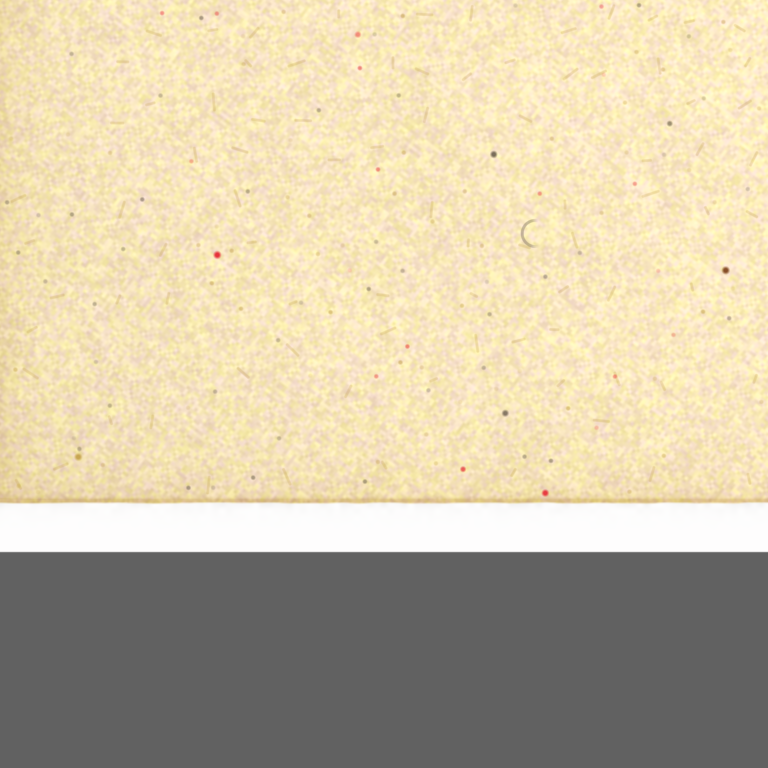
Reproduce this texture procedurally as a Shadertoy shader.

```glsl
// Grainy cream paper with specks and fibres, above a white margin and a grey band.

const float PAPER_EDGE = 0.345;
const float BAND_EDGE = 0.2812;
const float GRAIN_CELLS = 190.0;
const float FLECK_CELLS = 26.0;
const float FIBRE_CELLS = 17.0;

const vec3 BAND_GREY = vec3(0.38);
const vec3 MARGIN_WHITE = vec3(0.995, 0.993, 0.992);
const vec3 PAPER_ROSE = vec3(0.963, 0.867, 0.81);
const vec3 PAPER_YELLOW = vec3(0.985, 0.945, 0.655);
const vec3 SHADE_TINT = vec3(0.89, 0.84, 0.71);
const vec3 RED_INK = vec3(0.90, 0.16, 0.20);
const vec3 BROWN_INK = vec3(0.50, 0.27, 0.12);
const vec3 GREY_INK = vec3(0.42, 0.37, 0.31);
const vec3 OCHRE_INK = vec3(0.76, 0.62, 0.28);

float hash(vec2 p) {
    vec3 q = fract(vec3(p.xyx) * 0.1031);
    q += dot(q, q.yzx + 33.33);
    return fract((q.x + q.y) * q.z);
}

vec2 hash2(vec2 p) {
    return vec2(hash(p), hash(p + 71.7));
}

float valueNoise(vec2 p) {
    vec2 cell = floor(p);
    vec2 f = fract(p);
    f = f * f * (3.0 - 2.0 * f);
    float low = mix(hash(cell), hash(cell + vec2(1, 0)), f.x);
    float high = mix(hash(cell + vec2(0, 1)), hash(cell + vec2(1, 1)), f.x);
    return mix(low, high, f.y);
}

float segmentDistance(vec2 p, vec2 halfSpan) {
    float t = clamp(dot(p, halfSpan) / dot(halfSpan, halfSpan), -1.0, 1.0);
    return length(p - halfSpan * t);
}

void addSpeck(inout vec3 col, vec2 uv, vec2 centre, float radius, vec3 ink, float strength) {
    float d = length(uv - centre);
    col = mix(col, ink, strength * (1.0 - smoothstep(0.25 * radius, radius, d)));
}

// Small dots, one candidate per cell, kept inside their cell
void addFlecks(inout vec3 col, vec2 uv) {
    vec2 cell = floor(uv * FLECK_CELLS);
    vec2 centre = (cell + 0.15 + 0.7 * hash2(cell + 5.0)) / FLECK_CELLS;
    float kind = hash(cell + 19.0);
    vec3 ink = kind < 0.2 ? RED_INK : (kind < 0.6 ? GREY_INK : OCHRE_INK);
    float strength = 0.4 * step(0.72, hash(cell + 43.0)) * (0.4 + hash(cell + 57.0));
    addSpeck(col, uv, centre, 0.0042, ink, strength);
}

// Short, faint strokes in random directions
void addFibres(inout vec3 col, vec2 uv) {
    vec2 cell = floor(uv * FIBRE_CELLS);
    vec2 centre = (cell + 0.25 + 0.5 * hash2(cell + 11.0)) / FIBRE_CELLS;
    float angle = 6.2832 * hash(cell + 29.0);
    vec2 halfSpan = mix(0.004, 0.011, hash(cell + 37.0)) * vec2(cos(angle), sin(angle));
    float d = segmentDistance(uv - centre, halfSpan);
    float strength = 0.28 * step(0.55, hash(cell + 83.0));
    col = mix(col, OCHRE_INK, strength * (1.0 - smoothstep(0.0005, 0.003, d)));
}

vec3 paper(vec2 uv) {
    // Grain: diagonal lattice for the hue, finer one for the lightness
    vec2 diagonal = mat2(0.8, 0.6, -0.6, 0.8) * uv;
    float hue = valueNoise(diagonal * GRAIN_CELLS + 40.0);
    float light = valueNoise(diagonal.yx * GRAIN_CELLS * 1.25 + 400.0);
    float clump = valueNoise(uv * GRAIN_CELLS * 0.4 + 90.0);
    float mottle = valueNoise(uv * 9.0 + 7.0);
    float tone = 0.46 + 0.85 * (hue - 0.5) + 0.15 * (clump - 0.5);
    vec3 col = mix(PAPER_ROSE, PAPER_YELLOW, clamp(tone, 0.0, 1.0));
    col += (light - 0.5) * vec3(0.08, 0.09, 0.12);
    col += (clump - 0.5) * vec3(0.03, 0.035, 0.05) + 0.012 * (mottle - 0.5);

    // Light falls from the upper right; the left and lower rims are darker
    col += 0.028 * (uv.x + 0.6 * uv.y - 0.85);
    float rise = uv.y - PAPER_EDGE;
    float shade = 0.35 * exp(-uv.x / 0.035) + 0.35 * exp(-rise / 0.035);
    shade += 0.75 * exp(-pow((rise - 0.003) / 0.0035, 2.0));
    col *= mix(vec3(1), SHADE_TINT, min(shade, 1.0));

    addFibres(col, uv);
    addFlecks(col, uv);

    // Curled fibre, open on its right side
    vec2 curl = uv - vec2(0.697, 0.696);
    float arc = 1.0 - smoothstep(0.0008, 0.003, abs(length(curl) - 0.017));
    col = mix(col, GREY_INK, 0.38 * arc * smoothstep(0.005, -0.006, curl.x));

    // Prominent specks
    addSpeck(col, uv, vec2(0.283, 0.668), 0.0065, RED_INK, 0.95);
    addSpeck(col, uv, vec2(0.710, 0.358), 0.0060, RED_INK, 0.90);
    addSpeck(col, uv, vec2(0.603, 0.389), 0.0050, RED_INK, 0.70);
    addSpeck(col, uv, vec2(0.466, 0.955), 0.0055, RED_INK, 0.50);
    addSpeck(col, uv, vec2(0.945, 0.648), 0.0065, BROWN_INK, 0.95);
    addSpeck(col, uv, vec2(0.643, 0.799), 0.0060, GREY_INK, 0.90);
    addSpeck(col, uv, vec2(0.658, 0.462), 0.0058, GREY_INK, 0.80);
    addSpeck(col, uv, vec2(0.872, 0.839), 0.0050, GREY_INK, 0.65);
    addSpeck(col, uv, vec2(0.102, 0.405), 0.0065, OCHRE_INK, 0.90);
    return col;
}

void mainImage(out vec4 fragColor, in vec2 fragCoord) {
    vec2 uv = fragCoord / iResolution.xy;
    float pixel = 1.0 / iResolution.y;
    float dust = valueNoise(uv * GRAIN_CELLS * 0.6);
    vec3 margin = MARGIN_WHITE - 0.05 * dust * exp(-max(PAPER_EDGE - uv.y, 0.0) / 0.009);
    float wobble = 0.0015 * (valueNoise(vec2(uv.x * 45.0, 3.0)) - 0.5);
    float onPaper = smoothstep(-0.002, 0.002, uv.y - PAPER_EDGE - wobble);
    vec3 col = mix(margin, paper(uv), onPaper);
    col = mix(BAND_GREY, col, smoothstep(-pixel, pixel, uv.y - BAND_EDGE));
    fragColor = vec4(clamp(col, 0.0, 1.0), 1.0);
}
```
